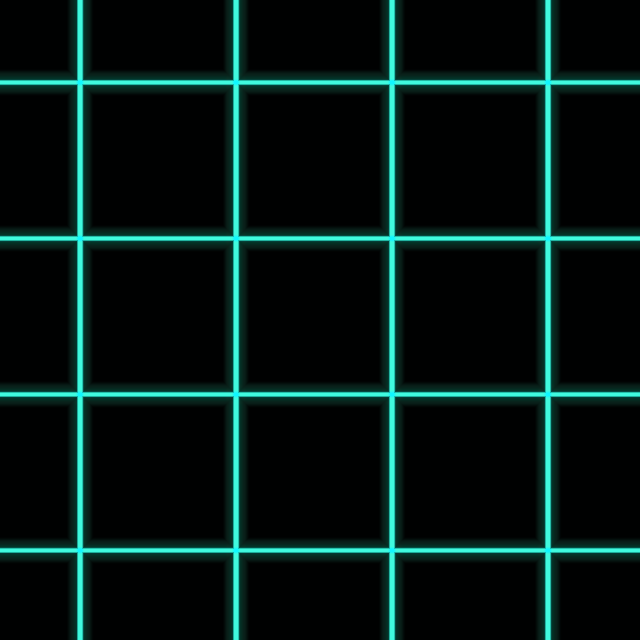
Give the GLSL for this pattern, as a WebGL 1 fragment shader.

```glsl
precision highp float;
// Glowing turquoise square grid on black, with cyan crossings.

uniform vec2 u_resolution;

const float CELL = 0.2437;                       // spacing between lines
const vec2 FIRST_LINE = vec2(0.1252, 0.1400);    // first line from left and bottom
const vec2 CORE_RADIUS = vec2(0.0047, 0.0039);   // vertical, horizontal lines
const float CORE_SOFTNESS = 0.0024;
const float HALO_RADIUS = 0.0170;

const vec3 BACKGROUND = vec3(0.0, 0.004, 0.004);
const vec3 OUTER_HALO = vec3(0.035, 0.125, 0.100);
const vec3 INNER_HALO = vec3(0.010, 0.210, 0.160);
const vec3 LINE = vec3(0.25, 0.98, 0.87);
const vec3 CROSSING = vec3(0.06, 0.97, 1.0);

// Distance to the nearest vertical and horizontal line.
vec2 gridDistance(vec2 p, vec2 origin, float spacing) {
  return abs(fract((p - origin) / spacing + 0.5) - 0.5) * spacing;
}

// Soft coverage of a band with the given half width.
float band(float dist, float radius, float softness) {
  return 1.0 - smoothstep(radius - softness, radius + softness, dist);
}

// Two-step glow around a line.
vec3 haloColor(float dist, float radius) {
  float inner = band(dist, radius * 0.52, radius * 0.28);
  float outer = band(dist, radius, radius * 0.28);
  return mix(BACKGROUND, mix(OUTER_HALO, INNER_HALO, inner), outer);
}

void main() {
  vec2 p = gl_FragCoord.xy / u_resolution.y;
  vec2 dist = gridDistance(p, FIRST_LINE, CELL);
  float softness = max(CORE_SOFTNESS, 0.75 / u_resolution.y);

  // Halos overlap without adding up.
  vec3 color = max(haloColor(dist.x, HALO_RADIUS), haloColor(dist.y, HALO_RADIUS));

  // Bright cores lose red first toward their edges.
  float vertical = band(dist.x, CORE_RADIUS.x, softness);
  float horizontal = band(dist.y, CORE_RADIUS.y, softness);
  float core = max(vertical, horizontal);
  vec3 coreColor = mix(LINE, CROSSING, vertical * horizontal);
  color = max(color, coreColor * vec3(core * core, core, core));

  gl_FragColor = vec4(color, 1.0);
}
```
